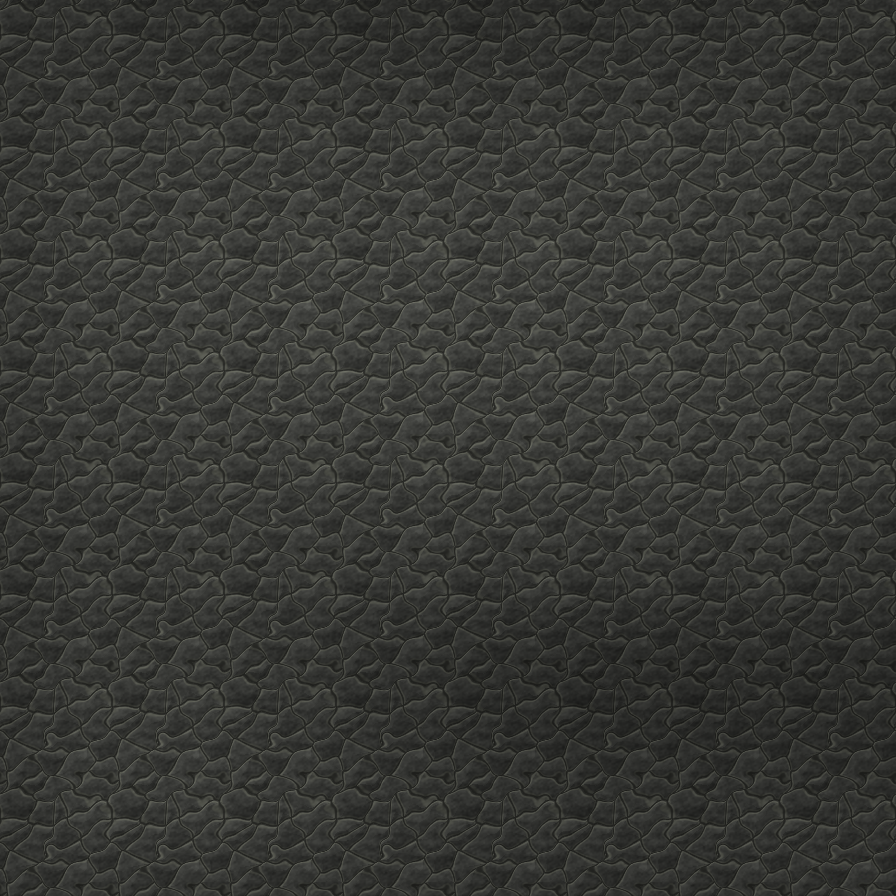
A three.js fragment shader for this texture:

```glsl
varying vec2 vUv;

float hash(vec2 p) {
  return fract(sin(dot(p, vec2(127.1, 311.7))) * 43758.5);
}

vec2 wrap(vec2 cell, vec2 period) {
  return floor(mod(cell + 0.5, period));
}

// Value noise that repeats after the given period
float noise(vec2 p, vec2 period) {
  vec2 i = floor(p), f = fract(p);
  f = f * f * (3.0 - 2.0 * f);
  float a = hash(wrap(i, period));
  float b = hash(wrap(i + vec2(1.0, 0.0), period));
  float c = hash(wrap(i + vec2(0.0, 1.0), period));
  float d = hash(wrap(i + 1.0, period));
  return mix(mix(a, b, f.x), mix(c, d, f.x), f.y);
}

vec2 seedPoint(vec2 cell) {
  vec2 id = wrap(cell, vec2(4.0, 5.0));
  return vec2(hash(id + 7.9), hash(id + 23.1));
}

// Stretch the scales along a rising diagonal
vec2 slant(vec2 r) {
  r.y *= 0.8;
  return vec2(dot(r, vec2(0.86, 0.51)) * 0.8, dot(r, vec2(-0.51, 0.86)) * 1.18);
}

// Returns edge distance, outward edge direction and scale tone
vec4 scales(vec2 p) {
  vec2 base = floor(p), f = fract(p);
  vec2 nearest = vec2(0.0), home = vec2(0.0);
  float best = 9.0;
  for (int y = -2; y <= 2; y++) {
    for (int x = -2; x <= 2; x++) {
      vec2 g = vec2(float(x), float(y));
      vec2 r = slant(g + seedPoint(base + g) - f);
      float d = dot(r, r);
      if (d < best) { best = d; nearest = r; home = g; }
    }
  }
  float edge = 9.0;
  vec2 outward = vec2(0.0, 1.0);
  for (int y = -2; y <= 2; y++) {
    for (int x = -2; x <= 2; x++) {
      vec2 g = home + vec2(float(x), float(y));
      vec2 r = slant(g + seedPoint(base + g) - f);
      vec2 gap = r - nearest;
      if (dot(gap, gap) > 0.0001) {
        vec2 n = normalize(gap);
        float d = dot(0.5 * (nearest + r), n);
        if (d < edge) { edge = d; outward = n; }
      }
    }
  }
  // Turn the direction back from the slanted frame
  outward = vec2(0.86 * outward.x - 0.51 * outward.y, 0.51 * outward.x + 0.86 * outward.y);
  return vec4(edge, outward, hash(wrap(base + home, vec2(4.0, 5.0)) + 41.0));
}

float glow(vec2 center, vec2 size) {
  vec2 d = (vUv - center) / size;
  return exp(-dot(d, d));
}

void main() {
  // Eight by eight tiles with bent seams
  vec2 tile = vUv * 8.0;
  vec2 bend = vec2(noise(tile * 9.0, vec2(9.0)), noise(tile * 9.0 + 4.0, vec2(9.0))) - 0.5;
  vec4 hide = scales(tile * vec2(4.0, 5.0) + bend * 0.5);
  float edge = max(hide.x, 0.0);
  float facing = dot(hide.yz, vec2(-0.5, 0.86));

  // Rounded scales with folds, diagonal grain and specks
  vec2 flow = vec2(tile.x * 8.0 - tile.y * 4.0, tile.y * 16.0 + tile.x * 4.0);
  float fold = noise(flow, vec2(4.0)) - noise(flow + vec2(-0.3, 0.6), vec2(4.0));
  float grain = noise(vec2(tile.x * 24.0 + tile.y * 12.0, tile.y * 48.0 - tile.x * 24.0), vec2(12.0));
  float speck = noise(vUv * 420.0, vec2(420.0)) - 0.5;
  float tone = 0.211 + 0.025 * (hide.w - 0.5);
  tone += facing * 0.07 * exp(-edge * 5.0);
  tone += 0.06 * fold + 0.045 * (grain - 0.5) + 0.04 * speck;
  vec3 color = tone * vec3(1.0, 1.015, 0.965);

  // Thin olive rim beside a narrow dark seam
  float rim = smoothstep(0.01, 0.045, edge) * (1.0 - smoothstep(0.055, 0.11, edge));
  color += vec3(0.078, 0.08, 0.06) * rim * (0.75 + 0.25 * facing);
  float seam = 1.0 - smoothstep(0.005, 0.045, edge);
  color = mix(color, vec3(0.125, 0.127, 0.112), 0.72 * seam);

  // Broad uneven light over the whole sheet
  float light = 0.95 + 0.18 * glow(vec2(0.42, 0.66), vec2(0.6, 0.24));
  light += 0.1 * glow(vec2(0.2, 0.12), vec2(0.25, 0.2));
  light -= 0.21 * glow(vec2(0.72, 0.23), vec2(0.4, 0.12));
  light -= 0.1 * glow(vec2(0.5, 1.0), vec2(0.35, 0.1));
  vec2 side = abs(vUv - 0.5) * 2.0;
  light *= 1.0 - 0.1 * pow(max(side.x, side.y), 6.0);
  gl_FragColor = vec4(color * light * 1.04, 1.0);
}
```
